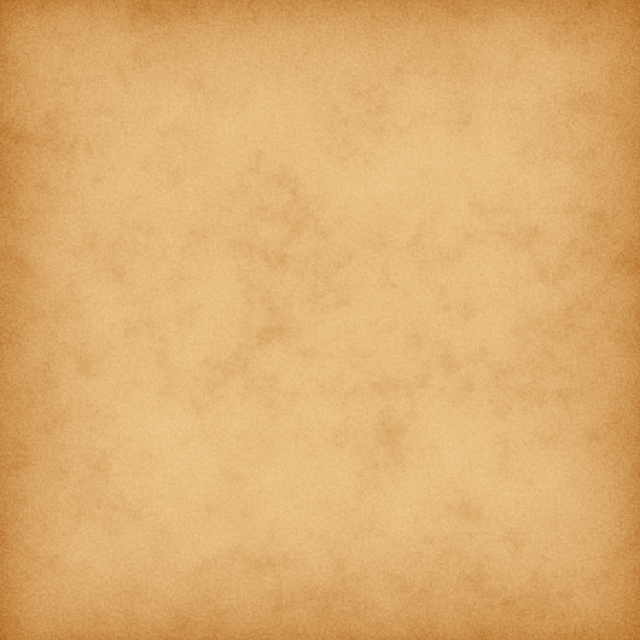
Write a WebGL 1 fragment shader that draws this texture.

```glsl
precision highp float;
// Aged parchment: warm tan paper that darkens toward its four edges.
// Layered gradient noise gives cloudy stains, ragged smudges and crisp grain,
// and all of them feed one tone that runs from pale paper to burnt rim.

#define PALE_PAPER vec3(0.910, 0.747, 0.510)
#define BURNT_RIM vec3(0.770, 0.530, 0.265)
#define RIM_STRENGTH 0.94
#define RIM_WIDTH 0.076
#define RIM_WOBBLE 0.020
#define CLOUD_SCALE 6.0
#define CLOUD_AMOUNT 0.24
#define SMUDGE_SCALE 22.0
#define SMUDGE_AMOUNT 0.24
#define FLECK_AMOUNT 0.22
#define GRAIN_SCALE 290.0
#define GRAIN_AMOUNT 0.30

uniform vec2 u_resolution;

// Random direction for a lattice point
vec2 latticeGradient(vec2 cell) {
  vec3 h = fract(cell.xyx * vec3(0.1031, 0.1030, 0.0973));
  h += dot(h, h.yzx + 33.33);
  float angle = 6.28319 * fract((h.x + h.y) * h.z);
  return vec2(cos(angle), sin(angle));
}

// Gradient noise, roughly -0.7 to 0.7
float gradientNoise(vec2 p) {
  vec2 cell = floor(p);
  vec2 f = fract(p);
  vec2 blend = f * f * f * (f * (f * 6.0 - 15.0) + 10.0);
  vec2 right = vec2(1.0, 0.0);
  vec2 up = vec2(0.0, 1.0);
  float a = dot(latticeGradient(cell), f);
  float b = dot(latticeGradient(cell + right), f - right);
  float c = dot(latticeGradient(cell + up), f - up);
  float d = dot(latticeGradient(cell + 1.0), f - 1.0);
  return mix(mix(a, b, blend.x), mix(c, d, blend.x), blend.y);
}

// Rotated octaves; a higher roughness keeps more of the fine ones
float layeredNoise(vec2 p, float roughness) {
  float sum = 0.0;
  float weight = 0.55;
  for (int i = 0; i < 5; i++) {
    sum += weight * gradientNoise(p);
    p = mat2(1.6, 1.2, -1.2, 1.6) * p + 17.3;
    weight *= roughness;
  }
  return sum;
}

// Edge darkening: exponential falloff from each side, joined at the corners
float rimTone(vec2 uv) {
  vec2 wobble = vec2(layeredNoise(uv * 9.0 + 41.0, 0.65),
                     layeredNoise(uv * 9.0 + 73.0, 0.65));
  vec2 inset = min(uv, 1.0 - uv) + RIM_WOBBLE * wobble;
  return RIM_STRENGTH * length(exp(-inset / RIM_WIDTH));
}

// Stains: broad clouds, ragged smudges and small dark flecks
float stainTone(vec2 uv) {
  float cloud = layeredNoise(uv * CLOUD_SCALE + 9.0, 0.68);
  float smudge = layeredNoise(uv * SMUDGE_SCALE + 27.0, 0.78);
  float fleck = layeredNoise(uv * 75.0 + 58.0, 0.70);
  // Faint band of wear falling from upper left to lower right
  float offBand = (uv.y - 0.57 + 0.45 * (uv.x - 0.5)) / 0.16;
  float wear = exp(-offBand * offBand);
  float tone = CLOUD_AMOUNT * cloud + 0.06 * wear;
  tone += SMUDGE_AMOUNT * (0.8 + 0.3 * wear) * smoothstep(-0.1, 0.8, smudge + 0.8 * cloud);
  tone += FLECK_AMOUNT * smoothstep(0.28, 0.62, fleck + 0.4 * cloud);
  return tone;
}

// Fine grain: crisp tooth with a few short, slanted fibres
float grainTone(vec2 uv) {
  float tooth = gradientNoise(uv * GRAIN_SCALE);
  tooth += 0.7 * gradientNoise(uv.yx * GRAIN_SCALE * 0.57 + 19.0);
  vec2 slanted = mat2(0.8, 0.6, -0.6, 0.8) * uv;
  float fibre = gradientNoise(slanted * vec2(80.0, 200.0) + 5.0);
  return tooth + 0.3 * fibre;
}

void main() {
  vec2 uv = gl_FragCoord.xy / u_resolution;
  float rim = rimTone(uv);
  float tone = rim + stainTone(uv);
  tone += GRAIN_AMOUNT * (0.6 + 0.6 * min(rim, 1.0)) * grainTone(uv);
  vec3 paper = mix(PALE_PAPER, BURNT_RIM, clamp(tone, -0.15, 1.6));
  gl_FragColor = vec4(paper, 1.0);
}
```
